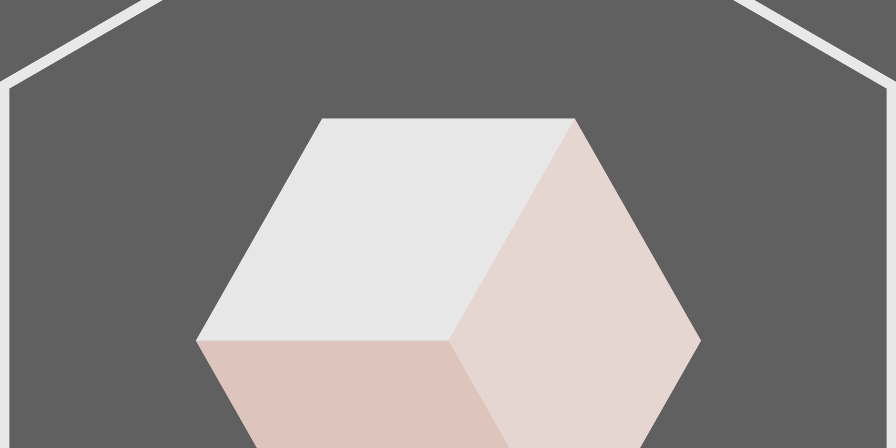
Write a WebGL 1 fragment shader that draws this background.

```glsl
precision highp float;

uniform vec2 u_resolution;

// Lengths are fractions of the canvas height
const vec2 FRAME_CENTER = vec2(0.0, 0.237);
const float FRAME_INNER = 0.979;
const float FRAME_OUTER = 1.0028;
const vec2 CUBE_CENTER = vec2(0.001, 0.2396);
const float CUBE_APOTHEM = 0.4884;
const float CUBE_STRETCH = 1.0155;

const vec3 BACKGROUND = vec3(0.378);
const vec3 FRAME_COLOR = vec3(0.91);
const vec3 TOP_FACE = vec3(0.904);
const vec3 RIGHT_FACE = vec3(0.902, 0.839, 0.820);
const vec3 FRONT_FACE = vec3(0.868, 0.769, 0.739);

const vec2 HEX_NORMAL = vec2(0.5, 0.8660254);

// Apothem of the pointy-topped hexagon passing through p
float hexApothem(vec2 p) {
  p = abs(p);
  return max(p.x, dot(p, HEX_NORMAL));
}

// Smooth coverage of the region where the signed distance is negative
float coverage(float dist) {
  float halfPixel = 0.5 / u_resolution.y;
  return 1.0 - smoothstep(-halfPixel, halfPixel, dist);
}

void main() {
  vec2 p = (gl_FragCoord.xy - vec2(0.5 * u_resolution.x, 0.0)) / u_resolution.y;

  // Hexagonal frame
  float frameApothem = hexApothem(p - FRAME_CENTER);
  float frameDist = max(FRAME_INNER - frameApothem, frameApothem - FRAME_OUTER);
  vec3 color = mix(BACKGROUND, FRAME_COLOR, coverage(frameDist));

  // Three cube faces meeting at its center
  vec2 q = p - CUBE_CENTER;
  q.y /= CUBE_STRETCH;
  float rightDist = dot(vec2(abs(q.y), -q.x), HEX_NORMAL);
  vec3 cube = mix(FRONT_FACE, TOP_FACE, coverage(-q.y));
  cube = mix(cube, RIGHT_FACE, coverage(rightDist));

  // Flat-topped silhouette
  color = mix(color, cube, coverage(hexApothem(q.yx) - CUBE_APOTHEM));

  gl_FragColor = vec4(color, 1.0);
}
```
